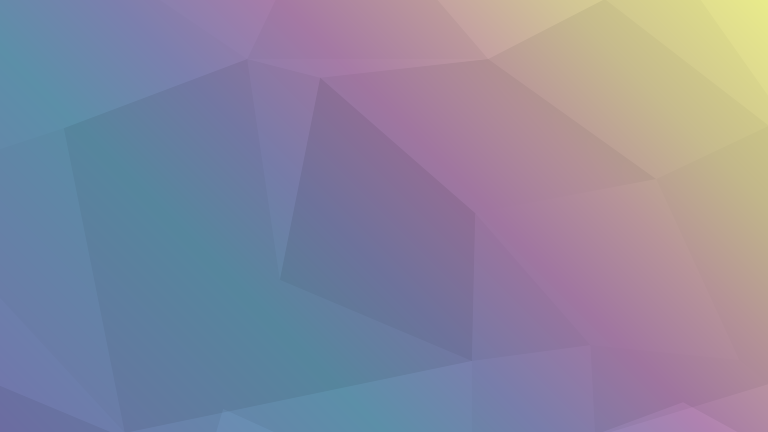
This background is drawn by a WebGL 2 fragment shader. Its source:

```glsl
#version 300 es
precision highp float;
// Low-poly backdrop: a diagonal ramp from slate blue through teal, violet
// and rose to yellow, overlaid with translucent facets. Each facet is a convex
// shape cut from half-planes that lightens or darkens the ramp below it.

uniform vec2 u_resolution;
out vec4 fragColor;

// Signed distance to the line a-b, positive on its right side
float edge(vec2 p, vec2 a, vec2 b) {
    vec2 d = normalize(b - a);
    return dot(p - a, vec2(d.y, -d.x));
}

// Smooth coverage, half a pixel to each side of the border
float cover(float d) {
    float pixel = 9.0 / u_resolution.y;
    return smoothstep(-0.6 * pixel, 0.6 * pixel, d);
}

// Facets take their corners in clockwise order
float tri(vec2 p, vec2 a, vec2 b, vec2 c) {
    return cover(min(edge(p, a, b), min(edge(p, b, c), edge(p, c, a))));
}

float quad(vec2 p, vec2 a, vec2 b, vec2 c, vec2 d) {
    return cover(min(min(edge(p, a, b), edge(p, b, c)),
                     min(edge(p, c, d), edge(p, d, a))));
}

// Colour ramp along the rising diagonal
vec3 ramp(float t) {
    float stops[8] = float[](-9.0, -6.0, -1.0, 2.3, 5.8, 8.75, 11.7, 16.0);
    vec3 colors[8] = vec3[](
        vec3(0.45, 0.45, 0.67), vec3(0.42, 0.50, 0.67),
        vec3(0.36, 0.56, 0.66), vec3(0.48, 0.50, 0.68),
        vec3(0.65, 0.48, 0.65), vec3(0.74, 0.60, 0.62),
        vec3(0.80, 0.75, 0.57), vec3(0.89, 0.90, 0.53));
    vec3 color = colors[0];
    for (int i = 1; i < 8; i++) {
        float k = clamp((t - stops[i - 1]) / (stops[i] - stops[i - 1]), 0.0, 1.0);
        color = mix(color, colors[i], k);
    }
    return color;
}

void main() {
    // Canvas units: 16 wide, 9 high
    vec2 p = gl_FragCoord.xy / u_resolution * vec2(16.0, 9.0);

    // Corners shared by neighbouring facets
    vec2 west = vec2(1.33, 6.33), crest = vec2(5.15, 7.77);
    vec2 peak = vec2(6.67, 7.38), ridge = vec2(10.17, 7.77);
    vec2 east = vec2(13.67, 5.27), hub = vec2(9.9, 4.56);
    vec2 keel = vec2(9.83, 1.48), hollow = vec2(5.83, 3.17);
    vec2 foot = vec2(2.6, -0.02), slope = vec2(12.3, 1.81);
    vec2 spur = vec2(15.4, 1.5), top = vec2(12.6, 9.02);
    vec2 brim = vec2(16.02, 6.38), corner = vec2(16.02, 1.0);

    // Left and central facets
    float shade = 0.0;
    shade -= 0.065 * quad(p, west, crest, hollow, foot);
    shade -= 0.065 * tri(p, hollow, keel, foot);
    shade -= 0.035 * tri(p, crest, peak, hollow);
    shade -= 0.105 * quad(p, peak, hub, keel, hollow);
    shade -= 0.02 * quad(p, vec2(-0.1, 5.86), west, foot, vec2(-0.1, 2.9));

    // Rose facets, deepening toward the upper right border
    float depth = exp(-max(edge(p, ridge, east), 0.0));
    shade -= (0.035 + 0.04 * depth) * quad(p, peak, ridge, east, hub);
    shade -= 0.035 * quad(p, east, spur, slope, hub);
    shade -= 0.055 * tri(p, hub, slope, keel);
    shade -= 0.045 * quad(p, slope, spur, corner, vec2(12.4, -0.1));

    // Warm facets at the upper right
    shade -= 0.03 * quad(p, ridge, top, brim, east);
    shade += 0.025 * tri(p, vec2(9.1, 9.02), top, ridge);
    shade -= 0.05 * quad(p, east, brim, corner, spur);
    shade += 0.025 * tri(p, vec2(14.5, 9.14), vec2(17.0, 9.14), vec2(16.5, 6.3));

    // Faint facets along the top and small ones along the bottom
    shade -= 0.015 * quad(p, vec2(5.75, 9.02), vec2(9.1, 9.02), ridge, crest);
    shade += 0.015 * tri(p, vec2(3.3, 9.02), vec2(5.75, 9.02), crest);
    shade -= 0.02 * quad(p, keel, slope, vec2(12.4, -0.1), vec2(9.83, -0.1));
    shade += 0.05 * tri(p, vec2(4.65, 0.48), vec2(5.75, -0.02), vec2(4.5, -0.02));
    shade += 0.06 * tri(p, vec2(14.23, 0.62), vec2(15.4, -0.02), vec2(12.5, -0.02));
    shade -= 0.06 * tri(p, vec2(-1.0, 1.38), vec2(2.3, 0.0), vec2(-1.0, -1.0));

    vec3 color = ramp(p.x + p.y - 9.0) * (1.0 + shade);
    fragColor = vec4(color, 1.0);
}
```
